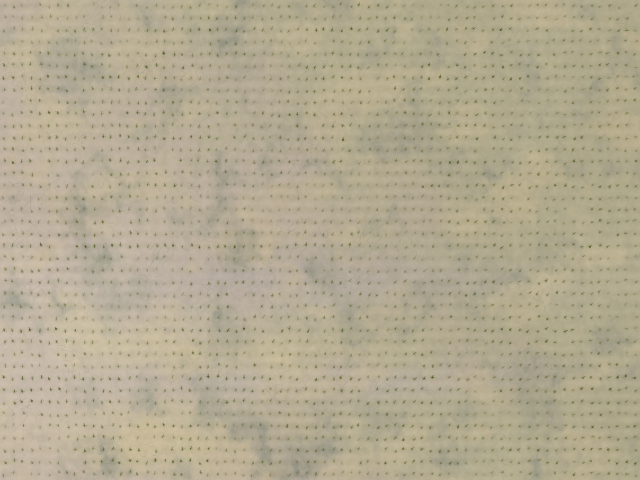
A Shadertoy shader for this texture:

```glsl
// Pale stained cloth dotted with rows of small green stitch tufts.
// Layered gradient noise tints the cloth; each cell of a gently warped grid
// holds a knot with short threads, whose lean turns from left to right.

const vec2 REPEATS = vec2(72.0, 40.0);     // tufts across, rows down
const float ROW_WARP = 0.0035;             // waviness of the rows
const float JITTER = 0.14;                 // tuft offset, in cells
const float KNOT_RADIUS = 0.0021;          // in canvas heights
const float THREAD_HALF_WIDTH = 0.0009;
const float THREAD_LENGTH = 0.0056;
const float MISSING = 0.07;                // share of worn-away tufts
const int SIDE_THREADS = 4;

const vec3 ROSE = vec3(0.755, 0.698, 0.640);
const vec3 OLIVE = vec3(0.690, 0.662, 0.548);
const vec3 CREAM = vec3(0.775, 0.718, 0.580);
const vec3 LILAC = vec3(0.705, 0.662, 0.630);
const vec3 BLUE_GREY = vec3(0.575, 0.575, 0.515);
const vec3 STITCH = vec3(0.310, 0.355, 0.130);

vec2 hash2(vec2 p) {
    vec3 q = fract(p.xyx * vec3(0.1031, 0.1030, 0.0973));
    q += dot(q, q.yzx + 33.33);
    return fract((q.xx + q.yz) * q.zy);
}

float cornerSlope(vec2 corner, vec2 offset) {
    float angle = 6.2832 * hash2(corner + 71.0).x;
    return dot(vec2(cos(angle), sin(angle)), offset);
}

// Gradient noise, about -0.7 to 0.7
float noise(vec2 p) {
    vec2 i = floor(p), f = fract(p);
    vec2 u = f * f * f * (f * (f * 6.0 - 15.0) + 10.0);
    vec2 e = vec2(1.0, 0.0);
    return mix(mix(cornerSlope(i, f), cornerSlope(i + e, f - e), u.x),
               mix(cornerSlope(i + e.yx, f - e.yx), cornerSlope(i + 1.0, f - 1.0), u.x), u.y);
}

float fbm(vec2 p) {
    float sum = 0.0, amplitude = 0.6;
    for (int k = 0; k < 5; k++) {
        sum += amplitude * noise(p);
        p = mat2(1.6, 1.2, -1.2, 1.6) * p + 17.3;
        amplitude *= 0.62;
    }
    return sum;
}

float segmentDistance(vec2 p, vec2 a, vec2 b) {
    vec2 ab = b - a;
    return length(p - a - ab * clamp(dot(p - a, ab) / dot(ab, ab), 0.0, 1.0));
}

float coverage(float d, float pixel) {
    return clamp(0.5 - d / pixel, 0.0, 1.0);
}

float glow(vec2 uv, vec2 center, vec2 size) {
    vec2 d = (uv - center) / size;
    return exp(-dot(d, d));
}

// Broad tints, bands, stains and fine fibres
vec3 cloth(vec2 uv, vec2 p, float row) {
    float broad = fbm(p * 2.6 + 4.0);
    vec3 color = mix(ROSE, OLIVE, smoothstep(0.0, 0.85, uv.x + 0.7 * broad + 0.3 * (uv.y - 0.4)));

    float lilacBand = glow(uv, vec2(0.45, 0.215 - 0.06 * broad), vec2(0.40, 0.035))
                    + glow(uv, vec2(0.45, 0.41 - 0.08 * broad), vec2(0.35, 0.05));
    color = mix(color, LILAC, 0.75 * lilacBand);

    float creamPatch = smoothstep(-0.10, 0.32, fbm(p * vec2(5.0, 8.0) + 31.0));
    float lowGlow = glow(uv, vec2(0.27, 0.09), vec2(0.25, 0.08)) + glow(uv, vec2(0.38, 0.27), vec2(0.20, 0.035));
    color = mix(color, CREAM, clamp(0.5 * creamPatch + 0.5 * lowGlow, 0.0, 0.85));

    // Ragged blue-grey mottling, from wide stains down to speckles
    vec2 ragged = p + 0.012 * vec2(noise(p * 24.0), noise(p * 24.0 + 50.0));
    float stain = smoothstep(-0.06, 0.42, fbm(ragged * vec2(7.5, 6.5) + 57.0));
    float mottle = smoothstep(-0.05, 0.45, fbm(ragged * vec2(21.0, 18.0) + 83.0));
    float lowStain = glow(uv, vec2(0.47, 0.11), vec2(0.13, 0.06));
    color = mix(color, BLUE_GREY, clamp(0.40 * stain + 0.40 * mottle * (0.3 + stain) + 0.25 * lowStain, 0.0, 0.85));

    // Thin curled fibres gather in the stains
    float fibre = 1.0 - smoothstep(0.0, 0.08, abs(noise(p * 52.0 + 2.0 * noise(p * 19.0))));
    color = mix(color, BLUE_GREY, 0.30 * fibre * smoothstep(-0.05, 0.35, fbm(p * 11.0 + 9.0)));

    // Soft ribs between rows, and a brighter left side
    color += 0.012 * cos(6.2832 * row) * (0.7 + noise(p * 4.0));
    color += 0.035 * glow(uv, vec2(0.06, 0.32), vec2(0.28, 0.25)) + 0.05 * broad;
    return color + 0.022 * noise(p * 60.0) + 0.018 * noise(p * 130.0);
}

// Opacity of one knot and its threads; offset in canvas heights
float tuft(vec2 offset, vec2 cell, float across, float pixel) {
    vec2 seed = hash2(cell + 11.0);
    float lean = mix(1.85, 0.50, across) + 0.8 * (seed.x - 0.5);
    vec2 main = THREAD_LENGTH * (0.45 + 0.35 * seed.y) * vec2(cos(lean), sin(lean));
    float ink = 0.8 * coverage(segmentDistance(offset, -0.6 * main, main) - THREAD_HALF_WIDTH, pixel);
    ink = max(ink, coverage(length(offset) - KNOT_RADIUS * (0.65 + 0.5 * seed.x), pixel));
    for (int k = 0; k < SIDE_THREADS; k++) {
        vec2 r = hash2(cell + 37.0 * float(k + 1));
        float angle = 6.2832 * r.x;
        vec2 tip = THREAD_LENGTH * (0.3 + 0.7 * r.y) * vec2(cos(angle), sin(angle));
        ink = max(ink, 0.38 * coverage(segmentDistance(offset, vec2(0.0), tip) - 0.7 * THREAD_HALF_WIDTH, pixel));
    }
    ink = max(ink, 0.22 * exp(-dot(offset, offset) / (THREAD_LENGTH * THREAD_LENGTH * 0.4)));
    float present = step(MISSING, hash2(cell + 5.0).x);
    return ink * present * (0.5 + 0.5 * hash2(cell + 23.0).y);
}

void mainImage(out vec4 fragColor, in vec2 fragCoord) {
    vec2 uv = fragCoord / iResolution.xy, p = fragCoord / iResolution.y;
    float pixel = 1.0 / iResolution.y;
    vec2 warped = uv + ROW_WARP * vec2(noise(p * 5.0), noise(p * vec2(2.5, 4.0) + 40.0));
    vec2 grid = warped * REPEATS;
    vec2 cellSize = vec2(iResolution.x / iResolution.y, 1.0) / REPEATS;

    // Neighbouring cells let threads cross cell edges
    float ink = 0.0;
    for (int x = -1; x <= 1; x++) {
        vec2 cell = floor(grid) + vec2(float(x), 0.0);
        vec2 center = cell + 0.5 + 2.0 * JITTER * (hash2(cell) - 0.5);
        ink = max(ink, tuft((grid - center) * cellSize, cell, uv.x, pixel));
    }
    float rowStrength = 0.65 + 0.35 * hash2(vec2(floor(grid.y), 3.0)).x;
    float wear = clamp(0.85 + 1.1 * fbm(p * 4.5 + 20.0), 0.3, 1.0);
    fragColor = vec4(mix(cloth(uv, p, grid.y), STITCH, ink * rowStrength * wear), 1.0);
}
```
